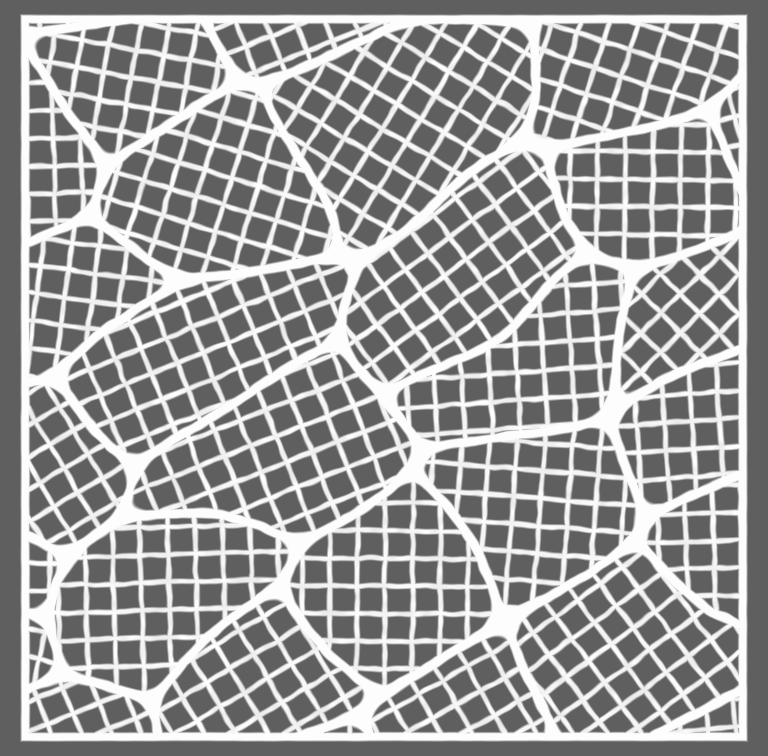
Reproduce this pattern procedurally as a Shadertoy shader.

```glsl
// Patchwork of hand-drawn square meshes inside a square frame.
// Warped, stretched Voronoi cells form the patches; each one carries its own
// rotated grid, and thick rounded seams are drawn along the cell borders.

const vec3  GROUND       = vec3(0.372);
const vec3  CHALK_DIM    = vec3(0.925);
const vec3  CHALK_BRIGHT = vec3(0.992);

// Lengths are fractions of the canvas height.
const vec2  PATCH_SIZE   = vec2(0.275, 0.188);  // along and across the stretch
const float PATCH_TILT   = 0.45;                // direction of the stretch
const float PATCH_JITTER = 0.74;
const float WARP_AMOUNT  = 0.32;
const float WARP_FREQ    = 5.0;
const float MAX_TURN     = 0.80;                // largest grid rotation
const float GRID_STEP    = 0.0366;
const float GRID_HALF    = 0.0034;              // half widths of the strokes
const float SEAM_HALF    = 0.0064;
const float FRAME_HALF   = 0.0056;
const float FRAME_RADIUS = 0.4745;
const float CORNER_ROUND = 0.025;
const float SOFTNESS     = 0.0019;
const float WOBBLE       = 0.0026;
const float WOBBLE_FREQ  = 55.0;

float hash(vec2 p) {
    return fract(sin(dot(p, vec2(127.1, 311.7))) * 43758.5453);
}

vec2 hash2(vec2 p) {
    return vec2(hash(p), hash(p + 37.3));
}

// Smooth value noise, two channels centred on zero
vec2 noise2(vec2 p) {
    vec2 i = floor(p), f = fract(p);
    f = f * f * (3.0 - 2.0 * f);
    vec2 low  = mix(hash2(i), hash2(i + vec2(1, 0)), f.x);
    vec2 high = mix(hash2(i + vec2(0, 1)), hash2(i + vec2(1, 1)), f.x);
    return mix(low, high, f.y) - 0.5;
}

mat2 rotation(float a) {
    float c = cos(a), s = sin(a);
    return mat2(c, s, -s, c);
}

// Canvas to the stretched and warped space of the patches
vec2 toPatchSpace(vec2 p) {
    vec2 q = rotation(-PATCH_TILT) * p / PATCH_SIZE;
    return q + WARP_AMOUNT * noise2(p * WARP_FREQ + 11.0) + 20.0;
}

vec2 patchSeed(vec2 cell) {
    return cell + 0.5 + PATCH_JITTER * (hash2(cell) - 0.5);
}

float smoothMin(float a, float b, float k) {
    float h = max(k - abs(a - b), 0.0) / k;
    return min(a, b) - 0.25 * h * h * k;
}

// Distance to the nearest seam, in canvas units; also returns the patch cell
float seamDistance(vec2 p, out vec2 patchCell) {
    const float STEP = 0.002;
    vec2 q = toPatchSpace(p);
    mat2 jacobian = mat2(toPatchSpace(p + vec2(STEP, 0)) - q,
                         toPatchSpace(p + vec2(0, STEP)) - q) / STEP;
    vec2 base = floor(q), nearest = vec2(0);
    float best = 1e3;
    for (int y = -1; y <= 1; y++)
    for (int x = -1; x <= 1; x++) {
        vec2 cell = base + vec2(x, y);
        vec2 toSeed = patchSeed(cell) - q;
        float d = dot(toSeed, toSeed);
        if (d < best) { best = d; nearest = toSeed; patchCell = cell; }
    }
    // Blend the distances to all bisectors so that the corners are round
    float edge = 1.0;
    for (int y = -2; y <= 2; y++)
    for (int x = -2; x <= 2; x++) {
        vec2 cell = patchCell + vec2(x, y);
        if (x == 0 && y == 0) continue;
        vec2 toSeed = patchSeed(cell) - q;
        vec2 normal = normalize(toSeed - nearest);
        float d = dot(0.5 * (nearest + toSeed), normal);
        edge = smoothMin(edge, d / max(length(normal * jacobian), 1.0), CORNER_ROUND);
    }
    return edge;
}

// Distance to the lines of the rotated grid of one patch
float gridDistance(vec2 p, vec2 cell) {
    float turn = 2.0 * hash(cell + 5.7) - 1.0;
    turn = MAX_TURN * sign(turn) * pow(abs(turn), 1.4);
    vec2 g = rotation(turn) * p / GRID_STEP + hash2(cell + 91.0);
    vec2 d = abs(fract(g) - 0.5);
    return (0.5 - max(d.x, d.y)) * GRID_STEP;
}

float stroke(float dist, float halfWidth, float soft) {
    return 1.0 - smoothstep(-soft, soft, dist - halfWidth);
}

void mainImage(out vec4 fragColor, in vec2 fragCoord) {
    float side = min(iResolution.x, iResolution.y);
    vec2 p = (fragCoord - 0.5 * iResolution.xy) / side;
    float soft = max(SOFTNESS, 0.75 / side);

    // Uneven hand: wobbling position and a slightly changing stroke width
    vec2 hand = p + WOBBLE * noise2(p * WOBBLE_FREQ);
    vec2 grain = noise2(p * 90.0 + 50.0);

    vec2 cell;
    float seam = stroke(seamDistance(hand, cell), SEAM_HALF + 0.001 * grain.x, soft);
    float grid = stroke(gridDistance(hand, cell), GRID_HALF + 0.001 * grain.y, soft);

    // Square frame, with plain ground outside
    vec2 a = abs(p + 0.25 * (hand - p));
    float border = max(a.x, a.y) - FRAME_RADIUS;
    float frame = stroke(abs(border), FRAME_HALF, soft);
    float inside = step(border, 0.0);

    float bold = max(frame, inside * seam);
    float ink = max(bold, inside * grid);
    float brightness = max(bold, clamp(0.55 + 1.2 * grain.x, 0.0, 1.0));
    fragColor = vec4(mix(GROUND, mix(CHALK_DIM, CHALK_BRIGHT, brightness), ink), 1.0);
}
```
